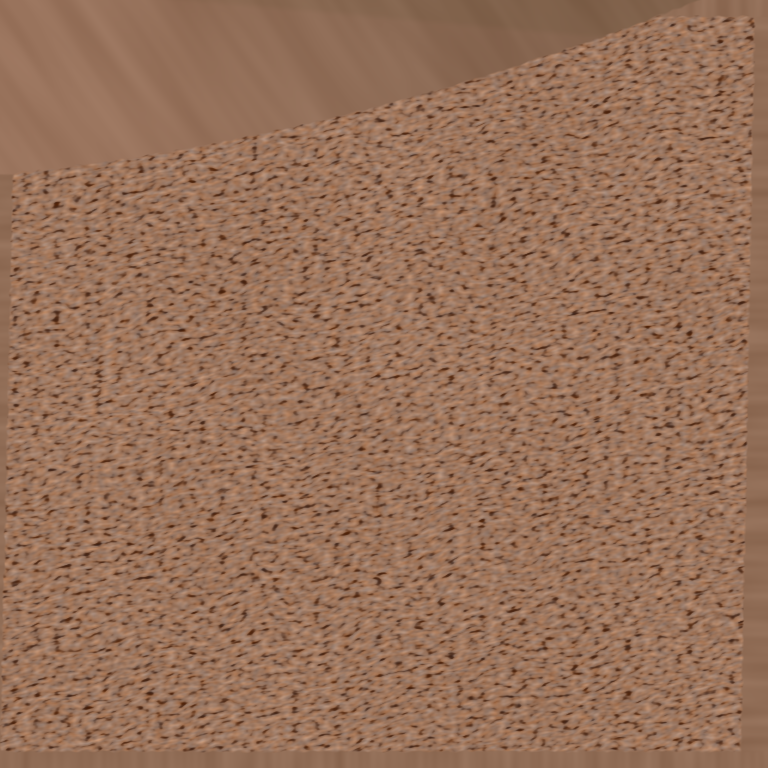
A WebGL 2 fragment shader for this texture:

```glsl
#version 300 es
precision highp float;
// Coarse brown sand with wind-flattened grains, a smooth brushed slope above and streaked margins.

uniform vec2 u_resolution;
out vec4 fragColor;

// Colours
const vec3 SAND = vec3(0.612, 0.460, 0.366);
const vec3 SLOPE_LIGHT = vec3(0.605, 0.455, 0.365);
const vec3 SLOPE_DARK = vec3(0.525, 0.395, 0.310);
const vec3 MARGIN = vec3(0.565, 0.425, 0.335);
const vec3 WARM_SHIFT = vec3(0.055, -0.008, -0.060);
const vec3 PIT_DEPTH = vec3(0.205, 0.200, 0.185);

// Grain shape and contrast
const vec2 GRAIN_SIZE = vec2(0.0135, 0.0064);
const float GRAIN_TILT = 0.17;
const float GRAIN_CONTRAST = 0.15;
const float PIT_START = 0.14;
const float PIT_FULL = 0.72;

// Layout
const float EDGE_SOFTNESS = 0.0022;
const float MARGIN_WIDTH = 0.022;
const vec2 STREAK_DIRECTION = vec2(0.57, -0.82);

vec2 randomGradient(vec2 cell) {
    uvec2 q = uvec2(ivec2(cell) + 32768);
    uint h = q.x * 1597334677u ^ q.y * 3812015801u;
    h = (h ^ (h >> 15)) * 2246822519u;
    h = (h ^ (h >> 13)) * 3266489917u;
    h ^= h >> 16;
    float angle = float(h & 65535u) * 6.28319 / 65536.0;
    return vec2(cos(angle), sin(angle));
}

float gradientNoise(vec2 p) {
    vec2 cell = floor(p);
    vec2 f = p - cell;
    vec2 u = f * f * f * (f * (f * 6.0 - 15.0) + 10.0);
    vec2 e = vec2(1.0, 0.0);
    float a = dot(randomGradient(cell), f);
    float b = dot(randomGradient(cell + e.xy), f - e.xy);
    float c = dot(randomGradient(cell + e.yx), f - e.yx);
    float d = dot(randomGradient(cell + e.xx), f - e.xx);
    return mix(mix(a, b, u.x), mix(c, d, u.x), u.y);
}

// Flattened grains: lit tops, dark pits and small shifts of hue
vec3 sandColor(vec2 uv) {
    float bend = 0.008 * gradientNoise(uv * 9.0 + 3.7);
    vec2 p = vec2(uv.x, uv.y - GRAIN_TILT * uv.x + bend) / GRAIN_SIZE;
    p.y += 0.45 * gradientNoise(p * 0.4 + 61.0);

    float relief = gradientNoise(p) + 0.55 * gradientNoise(p * 1.7 + 19.3);
    float clumps = gradientNoise(uv * 26.0 + 8.1);
    float pits = smoothstep(PIT_START, PIT_FULL, -relief - 0.15 * clumps);
    float hue = gradientNoise(p * vec2(0.95, 1.05) + 137.0)
              + 0.6 * gradientNoise(p * 1.6 + 211.0);
    float patches = gradientNoise(uv * 5.0 + 40.0);

    vec3 color = SAND + GRAIN_CONTRAST * relief * vec3(1.0, 0.98, 0.95);
    color += WARM_SHIFT * hue + 0.018 * patches;
    return color - PIT_DEPTH * pits;
}

// Smooth slope with soft diagonal brushing
vec3 slopeColor(vec2 uv) {
    vec2 across = vec2(-STREAK_DIRECTION.y, STREAK_DIRECTION.x);
    vec2 p = vec2(dot(uv, across), dot(uv, STREAK_DIRECTION));
    float streaks = gradientNoise(p * vec2(24.0, 3.5))
                  + 0.5 * gradientNoise(p * vec2(60.0, 6.0) + 31.0);
    vec3 color = mix(SLOPE_LIGHT, SLOPE_DARK, smoothstep(0.0, 0.75, uv.x + 0.5 * (uv.y - 0.88)));
    float crest = smoothstep(-0.004, 0.008, uv.y + 0.09 * uv.x - 1.02);
    return color + 0.045 * streaks - crest * vec3(0.022, 0.012, 0.016);
}

// Margin drawn out into bands, which vary only slowly along their length
vec3 marginColor(float along, float outward) {
    float bands = gradientNoise(vec2(along * 42.0, outward * 9.0))
                + 0.5 * gradientNoise(vec2(along * 105.0, outward * 9.0 + 17.0));
    return MARGIN + 0.055 * bands;
}

float cover(float signedDistance) {
    return smoothstep(-EDGE_SOFTNESS, EDGE_SOFTNESS, signedDistance);
}

void main() {
    vec2 uv = gl_FragCoord.xy / u_resolution;
    float ragged = 0.003 * gradientNoise(uv * 85.0 + 5.0);

    vec3 color = sandColor(uv);

    // Side margins lean slightly; the lower and upper ones run level
    float leftEdge = MARGIN_WIDTH * uv.y;
    float rightEdge = 0.964 + 0.019 * uv.y;
    vec3 sideColor = marginColor(uv.y, uv.x);
    color = mix(color, sideColor, cover(leftEdge - uv.x + ragged));
    color = mix(color, sideColor, cover(uv.x - rightEdge + ragged));
    vec3 levelColor = marginColor(uv.x + 7.0, uv.y);
    color = mix(color, levelColor, cover(MARGIN_WIDTH - uv.y + ragged));
    color = mix(color, levelColor, cover(uv.y - 1.0 + MARGIN_WIDTH + ragged));

    // Slope above a rising curve
    float ridge = 0.772 + 0.10 * uv.x + 0.165 * uv.x * uv.x;
    color = mix(color, slopeColor(uv), cover(uv.y - ridge + ragged));

    fragColor = vec4(clamp(color, 0.0, 1.0), 1.0);
}
```
